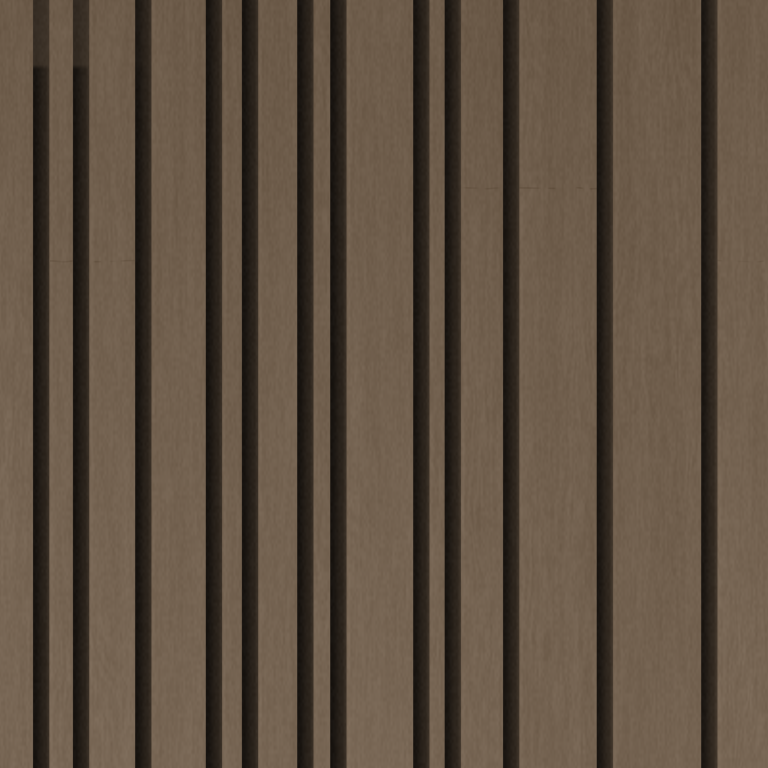
Give the GLSL for this texture, as a WebGL 2 fragment shader.

```glsl
#version 300 es
precision highp float;

uniform vec2 u_resolution;
out vec4 fragColor;

const int GROOVE_COUNT = 12;
const float GROOVE_WIDTH = 0.0212;
const float GROOVE_LEFT[GROOVE_COUNT] = float[](
  0.043, 0.095, 0.176, 0.268, 0.315, 0.387,
  0.430, 0.538, 0.579, 0.655, 0.777, 0.913);

const vec3 WOOD_DARK = vec3(0.405, 0.337, 0.268);
const vec3 WOOD_LIGHT = vec3(0.500, 0.430, 0.360);
const vec3 GROOVE_SHADOW = vec3(0.095, 0.078, 0.062);
const vec3 GROOVE_FLOOR = vec3(0.180, 0.148, 0.116);
const vec3 GROOVE_LIT = vec3(0.270, 0.225, 0.180);

float hash(vec2 p) {
  vec3 q = fract(p.xyx * vec3(0.1031, 0.1030, 0.0973));
  q += dot(q, q.yzx + 33.33);
  return fract((q.x + q.y) * q.z);
}

float noise(vec2 p) {
  vec2 cell = floor(p);
  vec2 f = fract(p);
  f = f * f * (3.0 - 2.0 * f);
  float low = mix(hash(cell), hash(cell + vec2(1.0, 0.0)), f.x);
  float high = mix(hash(cell + vec2(0.0, 1.0)), hash(cell + 1.0), f.x);
  return mix(low, high, f.y);
}

float fbm(vec2 p) {
  float sum = 0.0;
  float weight = 0.5;
  for (int i = 0; i < 4; i++) {
    sum += weight * noise(p);
    p = p * 2.03 + 17.1;
    weight *= 0.5;
  }
  return sum;
}

// Signed wood grain: fine fibres, speckle and faint arched figure
float woodGrain(vec2 uv, float board) {
  vec2 p = uv + vec2(0.0, board * 3.7);
  float fibres = noise(p * vec2(330.0, 24.0)) - 0.5;
  float speckle = noise(p * vec2(400.0, 190.0)) - 0.5;
  float streaks = fbm(p * vec2(60.0, 3.0)) - 0.47;
  float warp = fbm(p * vec2(14.0, 3.5));
  float figure = sin(90.0 * warp + 160.0 * p.x);
  float figureMask = smoothstep(0.45, 0.75, noise(p * vec2(9.0, 4.0) + 5.0));
  return 0.020 * fibres + 0.026 * speckle + 0.030 * streaks
       + 0.007 * figure * figureMask;
}

// Broken hairline joint across a span of boards
float seam(vec2 uv, float height, float left, float right) {
  float wave = 0.002 * (noise(vec2(uv.x * 60.0, height * 50.0)) - 0.5);
  float line = 1.0 - smoothstep(0.0004, 0.0018, abs(uv.y - height - wave));
  float span = step(left, uv.x) * step(uv.x, right);
  return line * span * smoothstep(0.3, 0.7, noise(vec2(uv.x * 110.0, height)));
}

vec3 boardColor(vec2 uv, float board) {
  // Light falls off upward and to the right
  float light = 0.72 - 0.55 * uv.y - 0.12 * uv.x + 0.14 * uv.x * uv.y;
  light += 0.16 * (fbm(uv * vec2(5.0, 3.0)) - 0.47);
  light += 0.12 * (hash(vec2(board, 4.0)) - 0.5);
  vec3 color = mix(WOOD_DARK, WOOD_LIGHT, light);
  float joints = seam(uv, 0.660, 0.065, 0.176)
               + seam(uv, 0.755, 0.600, 0.777)
               + seam(uv, 0.660, 0.934, 1.000);
  return color + woodGrain(uv, board) - 0.035 * joints;
}

// t runs from the shaded left wall to the lit right wall
vec3 grooveColor(vec2 uv, float t, float index) {
  vec3 color = mix(GROOVE_SHADOW, GROOVE_FLOOR, smoothstep(0.05, 0.75, t));
  color = mix(color, GROOVE_LIT, 0.75 * smoothstep(0.72, 1.0, t));
  color *= 0.92 + 0.16 * smoothstep(0.3, 1.0, uv.x);
  // The first grooves catch light above a shadow line
  float cap = smoothstep(0.909, 0.917, uv.y) * (1.0 - smoothstep(0.5, 2.5, index));
  color = mix(color, GROOVE_LIT, 0.65 * cap);
  return color + 0.022 * (noise(uv * vec2(380.0, 230.0)) - 0.5);
}

void main() {
  vec2 uv = gl_FragCoord.xy / u_resolution;
  float soft = max(0.0010, 0.75 / u_resolution.x);
  float board = 0.0;
  float groove = 0.0;
  float grooveT = 0.0;
  float grooveIndex = 0.0;
  float rim = 0.0;

  for (int i = 0; i < GROOVE_COUNT; i++) {
    float x = uv.x - GROOVE_LEFT[i];
    float inside = smoothstep(-soft, soft, x)
                 * (1.0 - smoothstep(-soft, soft, x - GROOVE_WIDTH));
    board += step(0.5 * GROOVE_WIDTH, x);
    if (inside > groove) {
      groove = inside;
      grooveT = clamp(x / GROOVE_WIDTH, 0.0, 1.0);
      grooveIndex = float(i);
    }
    // Worn highlight along the edge right of each groove
    rim += exp(-pow((x - GROOVE_WIDTH - 0.003) / 0.002, 2.0));
  }

  vec3 wood = boardColor(uv, board) + 0.012 * rim;
  vec3 color = mix(wood, grooveColor(uv, grooveT, grooveIndex), groove);
  fragColor = vec4(clamp(color, 0.0, 1.0), 1.0);
}
```
